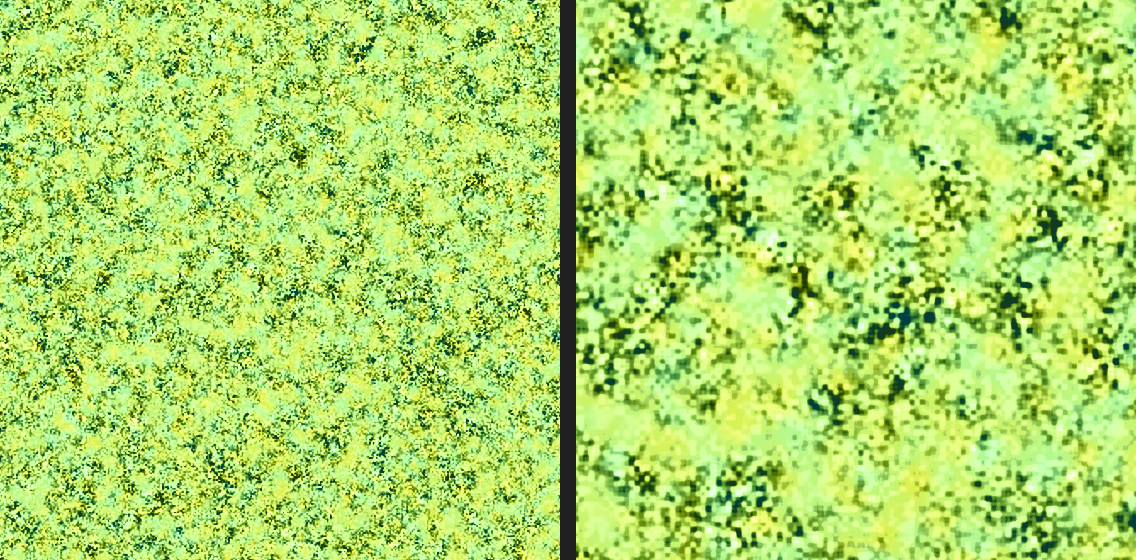
Left: the whole. Right: its middle third, enlarged.
Reproduce this texture procedurally as a Shadertoy shader.

```glsl
// Fine, speckled lime-green grain with dark clumps, pale flecks and soft yellow patches.
#define GRAIN_CELLS 330.0   // finest grains across the canvas
#define BLOT_CELLS 150.0    // small blots joining neighbouring grains
#define CLUMP_CELLS 52.0    // dark clumps and calm patches
#define TINT_CELLS 75.0     // drift between yellow and cool green
#define BLOT_WEIGHT 0.5
#define CLUMP_SHADE 0.30    // how much clumps darken
#define CLUMP_CONTRAST 0.35 // how much clumps roughen the grain
#define TINT_AMOUNT 0.035
#define FLECK_START 0.955   // tone above which grains turn pale

// Random value with zero mean and unit variance for a lattice point
float latticeRandom(vec2 cell, uint seed) {
    uvec2 v = uvec2(ivec2(cell)) + uvec2(seed * 7919u, seed * 104729u);
    v = v * 1664525u + 12345u;
    v.x += v.y * 1664525u;
    v.y += v.x * 1664525u;
    v ^= v >> 16u;
    v.x += v.y * 1664525u;
    v.y += v.x * 1664525u;
    uint h = v.x ^ (v.y >> 16u);
    float triangle = float(h & 65535u) + float(h >> 16u);
    return (triangle / 65535.0 - 1.0) * 2.449;
}

// Value noise whose variance stays even between lattice points
float evenNoise(vec2 p, uint seed) {
    vec2 cell = floor(p);
    vec2 f = p - cell;
    f = f * f * (3.0 - 2.0 * f);
    float total = 0.0;
    float power = 0.0;
    for (int y = 0; y < 2; y++) {
        for (int x = 0; x < 2; x++) {
            vec2 corner = vec2(x, y);
            vec2 w = mix(1.0 - f, f, corner);
            float weight = w.x * w.y;
            total += weight * latticeRandom(cell + corner, seed);
            power += weight * weight;
        }
    }
    return total * inversesqrt(power);
}

// Colour for a tone whose value is its share of the area
vec3 grainColour(float tone) {
    vec3 deepGreen = vec3(0.13, 0.33, 0.04);
    vec3 olive = vec3(0.37, 0.57, 0.14);
    vec3 leaf = vec3(0.56, 0.76, 0.26);
    vec3 sage = vec3(0.63, 0.83, 0.42);
    vec3 lime = vec3(0.77, 0.96, 0.45);
    vec3 paleLime = vec3(0.87, 1.00, 0.59);
    vec3 fleck = vec3(0.97, 1.00, 0.87);

    vec3 colour = mix(deepGreen, olive, smoothstep(0.01, 0.08, tone));
    colour = mix(colour, leaf, smoothstep(0.10, 0.24, tone));
    colour = mix(colour, sage, smoothstep(0.27, 0.37, tone));
    colour = mix(colour, lime, smoothstep(0.37, 0.48, tone));
    colour = mix(colour, paleLime, smoothstep(0.64, 0.86, tone));
    return mix(colour, fleck, smoothstep(FLECK_START, 1.0, tone));
}

void mainImage(out vec4 fragColor, in vec2 fragCoord) {
    vec2 uv = fragCoord / iResolution.y;

    // A slight turn hides the lattice directions
    vec2 turned = mat2(0.86, 0.51, -0.51, 0.86) * uv;

    // Grain, roughened and shaded by clumps
    float grain = evenNoise(uv * GRAIN_CELLS, 1u);
    grain += BLOT_WEIGHT * evenNoise(turned * BLOT_CELLS, 2u);
    grain *= inversesqrt(1.0 + BLOT_WEIGHT * BLOT_WEIGHT);
    float clump = evenNoise(turned * CLUMP_CELLS, 3u);
    float level = grain * (1.0 + CLUMP_CONTRAST * clump) - CLUMP_SHADE * clump;
    level *= inversesqrt(1.0 + CLUMP_CONTRAST * CLUMP_CONTRAST + CLUMP_SHADE * CLUMP_SHADE);

    // Logistic curve turns the level into an area share
    float tone = 1.0 / (1.0 + exp(-1.702 * level));
    vec3 colour = grainColour(tone);

    // Yellow and cool drift, with teal in the deepest grains
    float tint = evenNoise(turned * TINT_CELLS, 4u);
    colour += TINT_AMOUNT * tint * vec3(1.0, -0.2, -1.6);
    float depth = 1.0 - smoothstep(0.0, 0.04, tone);
    colour += depth * vec3(-0.09, -0.10, 0.13);

    fragColor = vec4(clamp(colour, 0.0, 1.0), 1.0);
}
```
